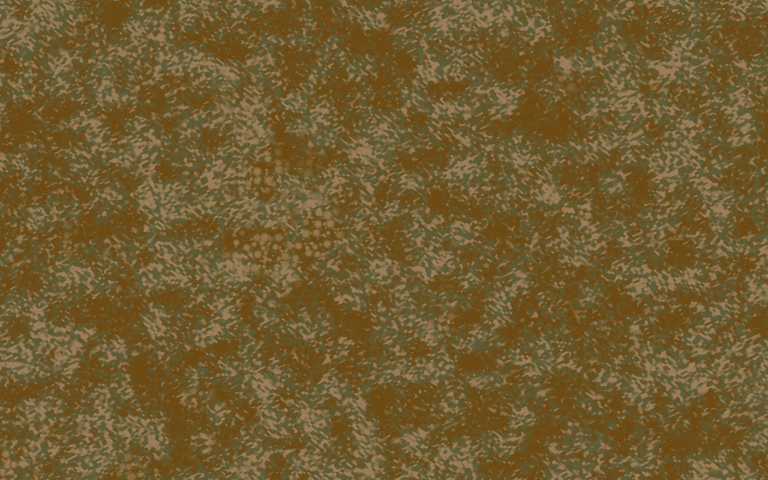
This texture is drawn by a WebGL 1 fragment shader. Its source:

```glsl
precision highp float;
// Weathered brown ground covered by tufts of fine, pale, slanting flecks.
// Layered value noise sets the tufts, stretched noise the flecks, and
// scattered soft dots make a few dense pale patches.
uniform vec2 u_resolution;

const vec3 BROWN = vec3(0.43, 0.285, 0.07);
const vec3 OLIVE = vec3(0.36, 0.365, 0.225);
const vec3 TAN = vec3(0.61, 0.49, 0.345);

float hash(vec2 p) {
  vec3 q = fract(vec3(p.xyx) * 0.1031);
  q += dot(q, q.yzx + 33.33);
  return fract((q.x + q.y) * q.z);
}

float valueNoise(vec2 p) {
  vec2 cell = floor(p);
  vec2 f = fract(p);
  f = f * f * (3.0 - 2.0 * f);
  float low = mix(hash(cell), hash(cell + vec2(1.0, 0.0)), f.x);
  float high = mix(hash(cell + vec2(0.0, 1.0)), hash(cell + 1.0), f.x);
  return mix(low, high, f.y);
}

vec2 rotate(vec2 p, float angle) {
  float c = cos(angle);
  float s = sin(angle);
  return vec2(c * p.x + s * p.y, c * p.y - s * p.x);
}

// Sum of turned octaves, scaled to 0..1
float fbm(vec2 p) {
  float sum = 0.0;
  float weight = 0.55;
  float total = 0.0;
  for (int i = 0; i < 3; i++) {
    sum += weight * valueNoise(p);
    total += weight;
    weight *= 0.5;
    p = rotate(p, 0.6) * 2.1 + 17.3;
  }
  return sum / total;
}

// Short strokes lying along the given angle
float strokes(vec2 p, float angle, vec2 frequency) {
  return valueNoise(rotate(p, angle) * frequency + 400.0);
}

// Soft round dots, one jittered dot per cell
float dots(vec2 p) {
  vec2 cell = floor(p);
  float cover = 0.0;
  for (int y = -1; y <= 1; y++) {
    for (int x = -1; x <= 1; x++) {
      vec2 id = cell + vec2(float(x), float(y));
      vec2 center = id + 0.2 + 0.6 * vec2(hash(id + 5.1), hash(id + 91.7));
      float radius = mix(0.2, 0.6, hash(id + 47.3));
      float dotCover = 1.0 - smoothstep(radius * 0.35, radius, length(p - center));
      cover = max(cover, dotCover);
    }
  }
  return cover;
}

void main() {
  vec2 p = gl_FragCoord.xy / u_resolution.y;

  // Tufts
  float tuft = fbm(rotate(p, 0.2) * vec2(21.0, 23.0) + 31.0) - 0.5;

  // Flecks, leaning one way or the other
  float lean = smoothstep(0.4, 0.6, valueNoise(p * 30.0 + 73.0));
  vec2 fleckFrequency = vec2(135.0, 215.0);
  float fleck = mix(strokes(p, 0.45, fleckFrequency),
                    strokes(p, -0.65, fleckFrequency), lean);

  // Dense patches, found mostly at the left
  float patchNoise = fbm(p * vec2(7.5, 6.0) + 12.0);
  float leftward = 1.0 - smoothstep(0.5, 1.0, p.x);
  float dense = smoothstep(0.66, 0.84, patchNoise + 0.12 * leftward - 0.08);
  float paleDots = dots(p * 46.0) * dense * 0.85;

  // Olive tint below, pale flecks above
  float tintGrain = valueNoise(p * 160.0 + 211.0) - 0.5;
  float tint = smoothstep(0.08, 0.88, 0.5 + 1.1 * tuft + 0.6 * tintGrain);
  float pale = smoothstep(0.46, 0.97, fleck + 0.9 * tuft + 0.05 * dense);

  vec3 color = mix(BROWN, OLIVE, tint);
  color = mix(color, TAN, max(pale, paleDots));
  gl_FragColor = vec4(color, 1.0);
}
```
